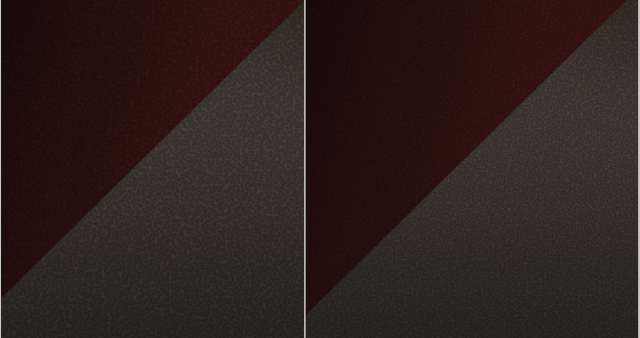
This background is drawn by a Shadertoy shader. Its source:

```glsl
// Two dark felt panels, each split by a diagonal seam into red and grey cloth, with thin pale dividers.

// Layout, in units of the canvas height
const float DIVIDER_X = 0.902;
const float DIVIDER_WIDTH = 0.0045;
const float LEFT_BORDER = 0.003;
const float RIGHT_BORDER_X = 1.888;
const float SEAM_SLOPE = 0.982;
const float LEFT_SEAM_Y = 0.116;
const float RIGHT_SEAM_Y = 0.067;
const float LEFT_WIDTH = 0.902;
const float RIGHT_WIDTH = 0.986;

// Colours
const vec3 RED_SHADE = vec3(0.095, 0.040, 0.032);
const vec3 RED_LIGHT = vec3(0.200, 0.075, 0.060);
const vec3 GREY_SHADE = vec3(0.150, 0.140, 0.125);
const vec3 GREY_LIGHT = vec3(0.238, 0.205, 0.184);
const vec3 CORNER_BROWN = vec3(0.195, 0.165, 0.138);
const vec3 DIVIDER_COLOR = vec3(0.80, 0.79, 0.78);

// Cloth grain
const float LEFT_GRAIN_SCALE = 115.0;
const float RIGHT_GRAIN_SCALE = 150.0;
const float GRAIN_CONTRAST = 0.42;
const float GRAIN_MEAN = 0.43;
const float SEAM_SHADOW = 0.15;

vec2 hash2(vec2 cell) {
    vec3 h = fract(vec3(cell.xyx) * vec3(0.1031, 0.1030, 0.0973));
    h += dot(h, h.yzx + 33.33);
    return fract((h.xx + h.yz) * h.zy);
}

// Distance to the nearest jittered cell point
float cellular(vec2 p) {
    vec2 cell = floor(p);
    vec2 local = fract(p);
    float nearest = 2.0;
    for (int j = -1; j <= 1; j++) {
        for (int i = -1; i <= 1; i++) {
            vec2 offset = vec2(float(i), float(j));
            vec2 delta = offset + hash2(cell + offset) - local;
            nearest = min(nearest, dot(delta, delta));
        }
    }
    return sqrt(nearest);
}

// Coverage of a vertical strip with softened edges
float strip(float x, float start, float end, float pixel) {
    float inside = min(x - start, end - x);
    return clamp(inside / pixel + 0.5, 0.0, 1.0);
}

vec3 redCloth(float across, float seamDistance) {
    float light = 0.9 * across + 0.35 - 0.5 * seamDistance;
    return mix(RED_SHADE, RED_LIGHT, clamp(light, 0.0, 1.0));
}

vec3 greyCloth(float across, float height) {
    vec3 cloth = mix(GREY_SHADE, GREY_LIGHT, smoothstep(-0.08, 0.68, height));
    float corner = smoothstep(0.7, 1.0, height) * smoothstep(0.65, 1.0, across);
    return mix(cloth, CORNER_BROWN, corner);
}

void mainImage(out vec4 fragColor, in vec2 fragCoord) {
    vec2 p = fragCoord / iResolution.y;
    float pixel = 1.0 / iResolution.y;

    // Choose the panel and its local frame
    bool isRight = p.x > DIVIDER_X;
    float x = isRight ? p.x - DIVIDER_X : p.x;
    float across = x / (isRight ? RIGHT_WIDTH : LEFT_WIDTH);
    float seamY = isRight ? RIGHT_SEAM_Y : LEFT_SEAM_Y;
    float grainScale = isRight ? RIGHT_GRAIN_SCALE : LEFT_GRAIN_SCALE;

    // Signed distance to the seam, positive on the red side
    float seam = (p.y - seamY - SEAM_SLOPE * x) / length(vec2(SEAM_SLOPE, 1.0));
    float redSide = smoothstep(-pixel, pixel, seam);

    // Cloth, its grain and the thin shadow along the seam
    vec3 color = mix(greyCloth(across, p.y), redCloth(across, max(seam, 0.0)), redSide);
    float grain = cellular(p * grainScale) - GRAIN_MEAN;
    color *= 1.0 + GRAIN_CONTRAST * grain;
    color *= 1.0 - SEAM_SHADOW * (1.0 - smoothstep(0.0, 0.006, abs(seam)));

    // Pale divider and side borders
    float halfWidth = 0.5 * DIVIDER_WIDTH;
    float line = strip(p.x, DIVIDER_X - halfWidth, DIVIDER_X + halfWidth, pixel);
    line = max(line, strip(p.x, -1.0, LEFT_BORDER, pixel));
    line = max(line, strip(p.x, RIGHT_BORDER_X, 9.0, pixel));
    fragColor = vec4(mix(color, DIVIDER_COLOR, line), 1.0);
}
```
